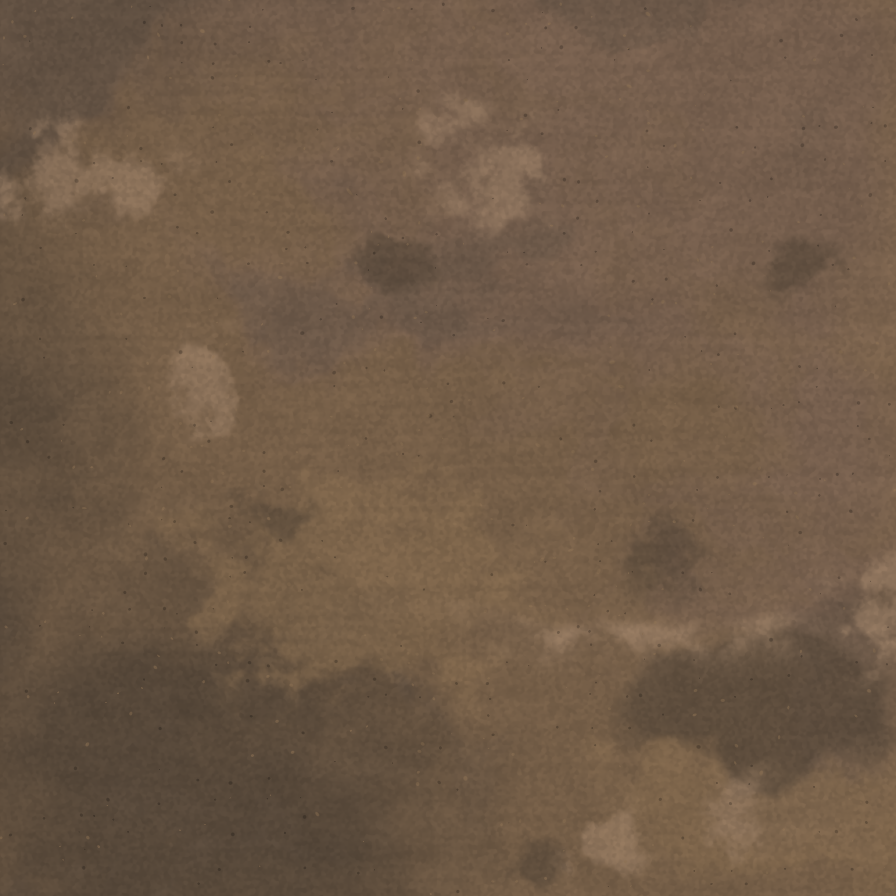
Reproduce this texture procedurally as a Shadertoy shader.

```glsl
// Draws a weathered brown metal sheet with cloudy stains, worn patches and fine grain.

const vec3 BROWN = vec3(0.460, 0.370, 0.280);
const vec3 ROSE  = vec3(0.460, 0.370, 0.302);
const vec3 OCHRE = vec3(0.500, 0.402, 0.295);
const vec3 UMBER = vec3(0.335, 0.278, 0.222);
const vec3 SMOKE = vec3(0.375, 0.315, 0.262);
const vec3 PALE  = vec3(0.585, 0.480, 0.385);

vec3 hash3(vec2 p) {
    vec3 q = fract(p.xyx * vec3(0.1031, 0.1030, 0.0973));
    q += dot(q, q.yxz + 33.33);
    return fract((q.xxy + q.yzz) * q.zyx);
}

// Cellular noise: random cell values blended by distance to their centres.
float cellNoise(vec2 p) {
    vec2 cell = floor(p);
    float total = 0.0, weights = 0.0;
    for (int y = -1; y <= 1; y++)
    for (int x = -1; x <= 1; x++) {
        vec2 id = cell + vec2(x, y);
        vec3 h = hash3(id);
        vec2 d = id + h.xy - p;
        float w = exp(-5.0 * dot(d, d));
        total += w * h.z;
        weights += w;
    }
    return total / weights;
}

float layeredNoise(vec2 p, int octaves) {
    float sum = 0.0, amp = 0.5, norm = 0.0;
    for (int i = 0; i < octaves; i++) {
        sum += amp * cellNoise(p);
        norm += amp;
        amp *= 0.56;
        p = mat2(1.6, 1.2, -1.2, 1.6) * p + 13.7;
    }
    return sum / norm;
}

// Rare round specks, one at most per cell.
float specks(vec2 p, float share, float radius) {
    vec2 cell = floor(p);
    vec3 h = hash3(cell + 71.0);
    float size = radius * (0.5 + h.z / share);
    float d = length(p - cell - mix(vec2(0.3), vec2(0.7), h.xy));
    return step(h.z, share) * (1.0 - smoothstep(size * 0.4, size, d));
}

float blob(vec2 p, vec2 centre, vec2 radius) {
    vec2 d = (p - centre) / radius;
    return exp(-dot(d, d));
}

// Breaks a soft blob into a mottled, flaky patch.
float flaky(float mask, float breakup) {
    float level = 0.6 * mask + 1.5 * (breakup - 0.5);
    return smoothstep(0.12, 0.65, level) * smoothstep(0.03, 0.45, mask);
}

float scatteredPatches(vec2 p, vec2 start, vec2 stride, vec2 radius, float breakup) {
    float cover = 0.0;
    for (int i = 0; i < 5; i++) {
        float k = float(i);
        float size = 0.75 + 0.5 * hash3(vec2(k, 5.0)).x;
        float mask = blob(p, fract(start + k * stride), radius * size);
        cover = max(cover, flaky(mask, breakup));
    }
    return cover;
}

// Tide mark: crisp on its upper side, fading slowly below.
float tideMark(vec2 p) {
    float level = 0.292 + 0.03 * (1.0 - smoothstep(0.5, 0.64, p.x))
                + 0.004 * sin(p.x * 31.0);
    float d = p.y - level;
    float width = d > 0.0 ? 0.010 : 0.030;
    return exp(-d * d / (width * width)) * smoothstep(0.46, 0.58, p.x);
}

void mainImage(out vec4 fragColor, in vec2 fragCoord) {
    vec2 uv = fragCoord / iResolution.xy;
    vec2 warp = vec2(layeredNoise(uv * 6.0, 4), layeredNoise(uv * 6.0 + 31.0, 4)) - 0.5;
    vec2 p = uv + 0.20 * warp;
    float clouds = layeredNoise(uv * vec2(4.0, 5.0) + warp + 9.0, 5);
    float breakup = layeredNoise(uv * 26.0 + 50.0, 4);

    // Broad tones: rosy upper right, dark lower left, bright right edge.
    vec3 col = mix(BROWN, ROSE, smoothstep(0.35, 0.75, 0.5 * (p.x + p.y) + clouds - 0.5));
    float shade = blob(p, vec2(0.20, 0.10), vec2(0.31, 0.27));
    shade = max(shade, 0.75 * blob(p, vec2(-0.02, 0.45), vec2(0.23, 0.48)));
    shade = max(shade, 0.40 * blob(p, vec2(0.16, 0.95), vec2(0.35, 0.20)));
    col = mix(col, UMBER, smoothstep(0.10, 0.90, shade + 0.7 * (clouds - 0.5)));
    col = mix(col, SMOKE, 0.50 * smoothstep(0.53, 0.72, clouds));
    col = mix(col, OCHRE, 0.65 * smoothstep(0.91, 1.05, uv.x + 0.2 * warp.x));

    // Ochre clouds drift along the lower diagonal.
    float drift = blob(p, vec2(0.42, 0.32), vec2(0.17, 0.11));
    drift = max(drift, blob(p, vec2(0.87, 0.08), vec2(0.22, 0.08)));
    col = mix(col, OCHRE, 0.70 * smoothstep(0.25, 0.75, drift + breakup - 0.5));

    // Dark pool under the pale tide mark.
    float pool = blob(p, vec2(0.86, 0.195), vec2(0.15, 0.065));
    col = mix(col, UMBER, 0.75 * smoothstep(0.22, 0.60, pool + 0.3 * (breakup - 0.5)));
    float tide = tideMark(uv + 0.045 * warp);
    col = mix(col, PALE, tide * (0.15 + 0.60 * smoothstep(0.35, 0.70, breakup)));

    // Sooty mottles and worn pale patches.
    vec2 q = uv + 0.10 * warp;
    float soot = scatteredPatches(q, vec2(0.30, 0.41), vec2(0.15, 0.32), vec2(0.055, 0.04), breakup);
    col = mix(col, UMBER * 0.94, 0.60 * soot);
    float worn = scatteredPatches(q, vec2(0.825, 0.09), vec2(0.715, 0.74), vec2(0.05, 0.06), breakup);
    worn = max(worn, flaky(blob(q, vec2(0.09, 0.80), vec2(0.13, 0.045)), breakup));
    col = mix(col, PALE, 0.62 * worn);

    // Pits, ochre flecks, faint brushing and grain.
    col *= 1.0 - 0.22 * specks(uv * 52.0 + warp, 0.13, 0.10);
    col = mix(col, OCHRE * 1.06, 0.55 * specks(uv * 75.0 + 4.0 * warp, 0.05, 0.15));
    col *= 1.0 + 0.045 * (cellNoise(uv * vec2(7.0, 150.0)) - 0.5);
    col *= 1.0 + 0.10 * (breakup - 0.5);
    col *= 1.0 + 0.11 * (cellNoise(uv * 250.0) - 0.5);

    fragColor = vec4(col, 1.0);
}
```
